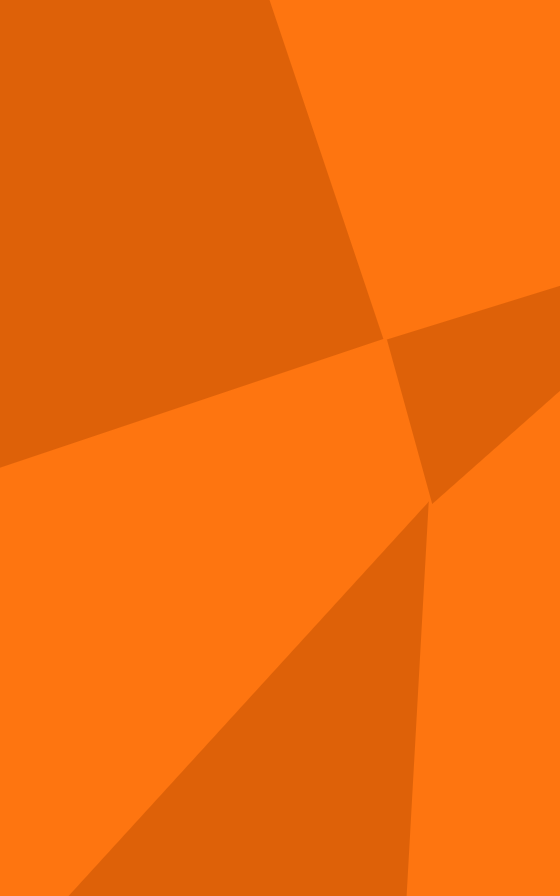
Give the GLSL for this background, as a WebGL 2 fragment shader.

```glsl
#version 300 es
precision highp float;
// Flat orange background with three darker angular facets meeting tip to tip.

uniform vec2 u_resolution;
out vec4 fragColor;

// Signed distance to the line from a to b, positive on its left;
// points are fractions of the canvas, distances are in canvas heights.
float edge(vec2 p, vec2 a, vec2 b) {
    vec2 aspect = vec2(u_resolution.x / u_resolution.y, 1.0);
    vec2 along = (b - a) * aspect;
    vec2 offset = (p - a) * aspect;
    return (along.x * offset.y - along.y * offset.x) / length(along);
}

// Area to the left of both arms of a corner, positive inside
float wedge(vec2 p, vec2 start, vec2 tip, vec2 end) {
    return min(edge(p, start, tip), edge(p, tip, end));
}

void main() {
    vec2 p = gl_FragCoord.xy / u_resolution;

    // Facets run off the canvas, so only their inner sides are needed
    float upperLeft = wedge(p, vec2(0.0, 0.478), vec2(0.6846, 0.6217), vec2(0.4813, 1.0));
    vec2 lowerTip = vec2(0.7718, 0.4375);
    float right = min(wedge(p, vec2(1.0, 0.681), vec2(0.6909, 0.6211), lowerTip),
                      edge(p, lowerTip, vec2(1.0, 0.5638)));
    float bottom = wedge(p, vec2(0.7261, 0.0), vec2(0.7656, 0.4401), vec2(0.1224, 0.0));

    // Join the facets and smooth their edges over one pixel
    float facets = max(upperLeft, max(right, bottom));
    float shade = clamp(facets * u_resolution.y + 0.5, 0.0, 1.0);

    vec3 brightOrange = vec3(0.997, 0.457, 0.062);
    vec3 deepOrange = vec3(0.87, 0.382, 0.03);
    fragColor = vec4(mix(brightOrange, deepOrange, shade), 1.0);
}
```
